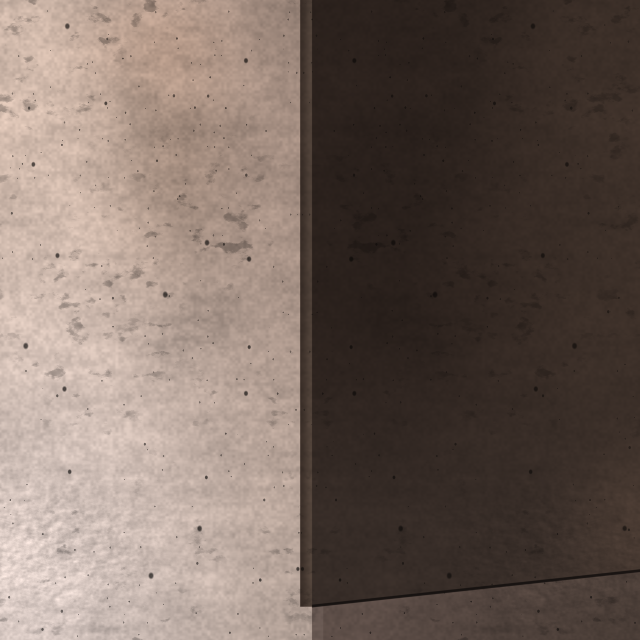
A WebGL 1 fragment shader for this background:

```glsl
precision highp float;
// Sunlit concrete wall beside a dark, mirror-like slab with a slanted lower edge.
uniform vec2 u_resolution;

#define WALL_EDGE 0.469     // right end of the lit wall, and mirror axis
#define SLAB_EDGE 0.4875    // left end of the slab face
#define SLAB_BASE 0.052     // height of the slab's lower left corner
#define SLAB_SLOPE 0.108    // rise of the slab's lower edge
#define MOTTLE 0.30         // strength of cloudy patches
#define GRAIN 0.09          // strength of fine grain
#define STREAKS 0.13        // strength of horizontal casting marks
#define PIT_DEPTH 0.62      // darkness of air holes

float hash(vec2 p) {
  vec3 q = fract(vec3(p.xyx) * 0.1031);
  q += dot(q, q.yzx + 33.33);
  return fract((q.x + q.y) * q.z);
}

float noise(vec2 p) {
  vec2 i = floor(p), f = fract(p);
  f = f * f * (3.0 - 2.0 * f);
  return mix(mix(hash(i), hash(i + vec2(1.0, 0.0)), f.x),
             mix(hash(i + vec2(0.0, 1.0)), hash(i + 1.0), f.x), f.y);
}

float fbm(vec2 p) {
  float sum = 0.0, amp = 0.5;
  for (int i = 0; i < 5; i++) {
    sum += amp * noise(p);
    p = mat2(1.6, 1.2, -1.2, 1.6) * p + 7.3;
    amp *= 0.5;
  }
  return sum;
}

// Soft round patch, 1 at its centre
float glow(vec2 p, vec2 centre, vec2 size) {
  vec2 d = (p - centre) / size;
  return exp(-dot(d, d));
}

// One possible air hole in each grid cell
float pits(vec2 p, float cells, float chance, float radius) {
  vec2 g = p * cells, id = floor(g);
  vec2 centre = 0.25 + 0.5 * vec2(hash(id + 11.7), hash(id + 47.2));
  float r = radius * (0.5 + 0.5 * hash(id + 83.1));
  float d = length((fract(g) - centre) * vec2(1.0, 0.8));
  return step(hash(id), chance) * (1.0 - smoothstep(r * 0.35, r, d));
}

// Brightness factor of the concrete surface, around 1
float concrete(vec2 p) {
  vec2 q = p + 3.0;
  float stain = glow(p, vec2(0.30, 0.78), vec2(0.14, 0.20));
  float tone = 1.0 + MOTTLE * (fbm(q * 6.0) - 0.5);
  tone += GRAIN * (noise(q * 230.0) + noise(q * 110.0) - 1.0);
  tone += STREAKS * (fbm(q * vec2(9.0, 60.0)) - 0.5);
  tone -= 0.12 * stain * smoothstep(0.3, 0.7, fbm(q * 14.0));

  // Thin dark scuffs where two noise fields agree
  float scuff = smoothstep(0.60, 0.76, fbm(q * vec2(42.0, 65.0)));
  tone -= 0.24 * scuff * smoothstep(0.40, 0.65, fbm(q * 8.0 + 4.0));

  // Raised trowel marks near the lower left
  vec2 r = q * vec2(55.0, 75.0);
  float relief = fbm(r + vec2(-0.15, 0.2)) - fbm(r);
  tone += 0.55 * relief * glow(p, vec2(0.05, 0.13), vec2(0.22, 0.13));

  float density = 0.5 + stain;
  float holes = pits(q, 14.0, 0.16, 0.075);
  holes = max(holes, 0.8 * pits(q, 38.0, 0.09 * density, 0.11));
  holes = max(holes, 0.6 * pits(q, 85.0, 0.10 * density, 0.17));
  return tone * (1.0 - PIT_DEPTH * holes);
}

vec3 litWall(vec2 p) {
  float across = smoothstep(0.05, 0.50, p.x);
  vec3 low = mix(vec3(0.85, 0.79, 0.765), vec3(0.70, 0.63, 0.59), across);
  vec3 high = mix(vec3(0.81, 0.72, 0.665), vec3(0.66, 0.57, 0.52), across);
  vec3 color = mix(low, high, smoothstep(0.0, 0.85, p.y));
  color *= 1.0 - vec3(0.07, 0.09, 0.11) * glow(p, vec2(0.27, 0.76), vec2(0.11, 0.20));
  color *= 1.0 - 0.10 * glow(p, vec2(0.44, 0.98), vec2(0.10, 0.20));
  return color + vec3(0.05, 0.025, 0.01) * glow(p, vec2(0.24, 0.94), vec2(0.12, 0.09));
}

vec3 slabFace(vec2 p) {
  float across = smoothstep(0.58, 1.0, p.x);
  vec3 color = mix(vec3(0.168, 0.130, 0.112), vec3(0.238, 0.188, 0.160), across);
  color = mix(color, vec3(0.225, 0.185, 0.165), 0.75 * smoothstep(0.55, 0.10, p.y));
  return color + vec3(0.05, 0.037, 0.028) * glow(p, vec2(0.99, 0.19), vec2(0.09, 0.12));
}

void main() {
  vec2 p = gl_FragCoord.xy / u_resolution;
  float aa = 0.75 / min(u_resolution.x, u_resolution.y);
  float tone = concrete(vec2(WALL_EDGE - abs(p.x - WALL_EDGE), p.y));
  float pastSlab = smoothstep(-aa, aa, p.x - SLAB_EDGE);

  // Shaded wall under the slab, with a paler strip at its corner
  vec3 shade = mix(vec3(0.37, 0.31, 0.285), vec3(0.29, 0.24, 0.215), smoothstep(0.5, 1.0, p.x));
  shade += 0.035 * (1.0 - smoothstep(-aa, aa, p.x - 0.505));
  vec3 color = mix(litWall(p), shade, pastSlab) * tone;

  // Slab: narrow side face, then the broad dark face
  float rim = smoothstep(WALL_EDGE, SLAB_EDGE, p.x);
  vec3 side = mix(vec3(0.225, 0.180, 0.155), vec3(0.315, 0.260, 0.225), rim);
  vec3 slab = mix(side, slabFace(p), pastSlab) * mix(1.0, tone, 0.8);
  float base = SLAB_BASE + SLAB_SLOPE * max(p.x - SLAB_EDGE, 0.0);
  float above = p.y - base;
  float inside = smoothstep(-aa, aa, p.x - WALL_EDGE);
  color = mix(color, slab, inside * smoothstep(-aa, aa, above));

  // Dark seam along the slanted edge
  float seam = 1.0 - smoothstep(0.001, 0.001 + 2.0 * aa, abs(above - 0.001));
  color = mix(color, vec3(0.07, 0.055, 0.05), 0.85 * seam * pastSlab);
  gl_FragColor = vec4(clamp(color, 0.0, 1.0), 1.0);
}
```
